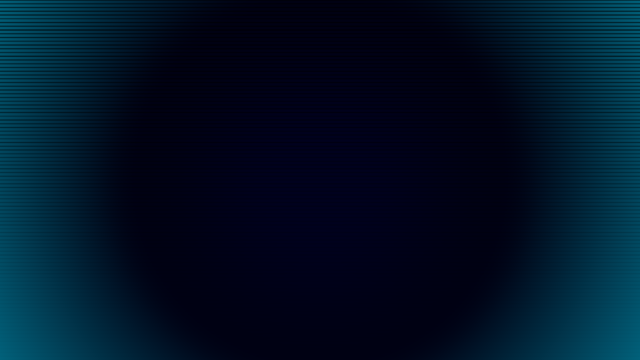
This background is drawn by a WebGL 1 fragment shader. Its source:

```glsl
precision highp float;
// Dark navy disc with a soft rim, teal glow at the sides and scan lines fading downwards.
uniform vec2 u_resolution;

const vec3 CORE_NAVY = vec3(0.0, 0.003, 0.118);
const vec3 RIM_NAVY = vec3(0.0, 0.003, 0.075);
const vec3 GLOW_TEAL = vec3(0.004, 0.40, 0.43);
const float DISC_RADIUS = 0.515;
const float GLOW_WIDTH = 0.50;
const float LINE_COUNT = 96.0;

// Random slope in -1..1 for an integer lattice point
float slope(float cell) {
  return fract(sin(cell * 91.37) * 4375.85) * 2.0 - 1.0;
}

// One-dimensional gradient noise
float gradientNoise(float x) {
  float cell = floor(x);
  float f = x - cell;
  float blend = f * f * f * (f * (f * 6.0 - 15.0) + 10.0);
  return mix(slope(cell) * f, slope(cell + 1.0) * (f - 1.0), blend);
}

// Linear ramp from zero with a rounded start of the given width
float softRamp(float x, float width) {
  float t = clamp(x / width, 0.0, 1.0);
  return x < width ? 0.5 * width * t * t : x - 0.5 * width;
}

// Darkness of the horizontal lines: strong at the top, nearly gone below
float scanLines(float height, float count) {
  float wave = 0.5 + 0.5 * cos(6.28318 * height * count);
  float variation = 1.0 + 0.8 * gradientNoise(height * count * 0.7);
  float fade = smoothstep(0.05, 1.0, height);
  return wave * wave * variation * mix(0.02, 0.55, fade);
}

// Navy disc interior, slightly lighter towards its centre
vec3 discColor(float radius) {
  return mix(CORE_NAVY, RIM_NAVY, smoothstep(0.08, DISC_RADIUS, radius));
}

// Teal light growing outwards from the rim
vec3 glowColor(float radius) {
  float light = softRamp(radius - DISC_RADIUS + 0.02, 0.10) / GLOW_WIDTH;
  return GLOW_TEAL * light;
}

void main() {
  vec2 uv = gl_FragCoord.xy / u_resolution;
  vec2 p = (gl_FragCoord.xy - 0.5 * u_resolution) / u_resolution.y;
  float radius = length(p);

  vec3 color = discColor(radius) + glowColor(radius);
  color *= 1.0 - clamp(scanLines(uv.y, LINE_COUNT), 0.0, 0.8);
  gl_FragColor = vec4(color, 1.0);
}
```
